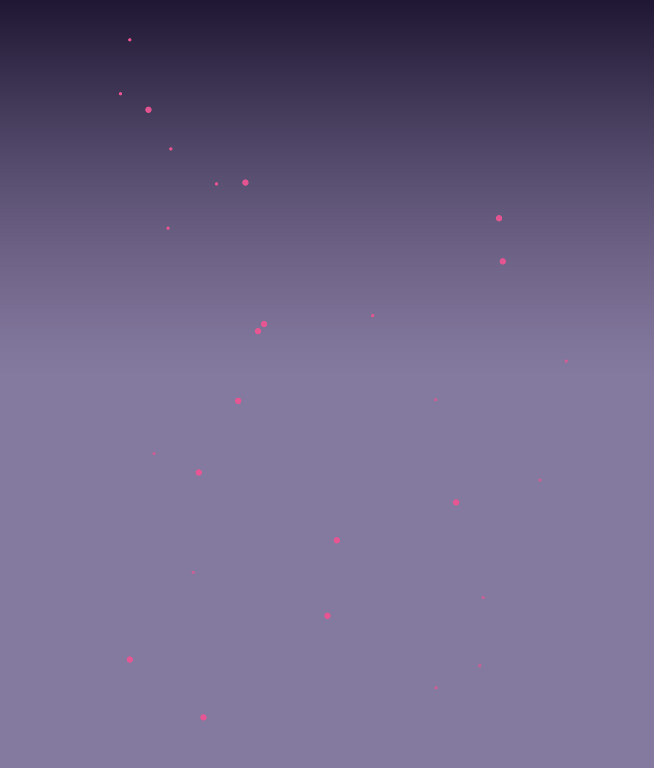
Reproduce this background procedurally as a Shadertoy shader.

```glsl
#define TOP_COLOR vec3(0.122, 0.088, 0.200)
#define HAZE_COLOR vec3(0.517, 0.474, 0.620)
#define DOT_COLOR vec3(0.920, 0.330, 0.570)
#define HAZE_LEVEL 0.51
#define EASE 0.5
#define DOT_COUNT 27
#define LARGE_COUNT 13
#define LARGE_RADIUS 0.0041
#define SMALL_RADIUS 0.0021
#define MARGIN_LEFT 0.15
#define MARGIN_RIGHT 0.88

float hash(float n) {
    return fract(sin(n * 12.9898) * 43758.5);
}

// Dark sky easing down into a flat haze
vec3 skyGradient(float height) {
    float depth = clamp((1.0 - height) / (1.0 - HAZE_LEVEL), 0.0, 1.0);
    float eased = mix(depth, sin(depth * 1.5708), EASE);
    return mix(TOP_COLOR, HAZE_COLOR, eased);
}

// Scattered position in units of the canvas, one height band per dot
vec2 dotCenter(int index) {
    bool large = index < LARGE_COUNT;
    float rank = float(large ? index : index - LARGE_COUNT);
    float count = float(large ? LARGE_COUNT : DOT_COUNT - LARGE_COUNT);
    float seed = float(index) + 1.0;
    float x = mix(MARGIN_LEFT, MARGIN_RIGHT, hash(seed));
    float band = (rank + hash(seed + 57.0)) / count;
    return vec2(x, large ? mix(0.06, 0.89, band) : mix(0.04, 0.99, band));
}

void mainImage(out vec4 fragColor, in vec2 fragCoord) {
    vec2 position = fragCoord / iResolution.y;
    float aspect = iResolution.x / iResolution.y;
    float pixel = 1.0 / iResolution.y;
    vec3 color = skyGradient(position.y);

    // Pink dots, the small ones fainter in the haze
    for (int i = 0; i < DOT_COUNT; i++) {
        bool large = i < LARGE_COUNT;
        vec2 center = dotCenter(i);
        float radius = large ? LARGE_RADIUS : SMALL_RADIUS;
        float opacity = large ? 0.95 : mix(0.65, 1.0, smoothstep(0.45, 0.65, center.y));
        float edge = length(position - center * vec2(aspect, 1.0)) - radius;
        float coverage = 1.0 - smoothstep(-0.5 * pixel, 0.5 * pixel, edge);
        color = mix(color, DOT_COLOR, coverage * opacity);
    }

    fragColor = vec4(color, 1.0);
}
```
